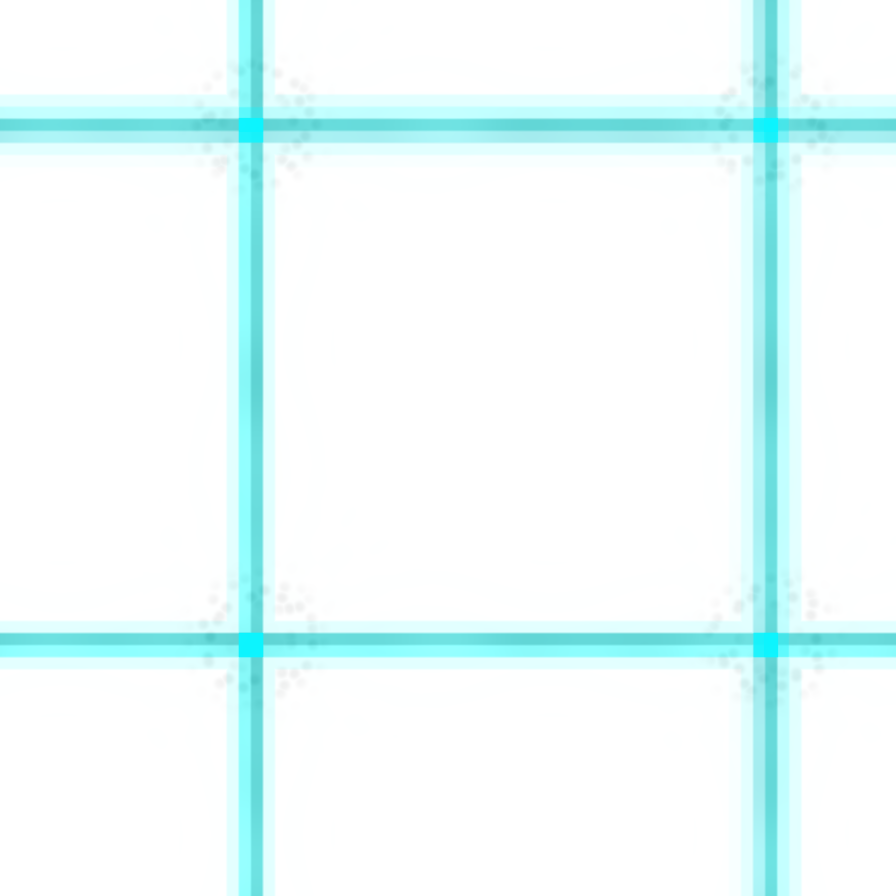
This pattern is drawn by a WebGL 1 fragment shader. Its source:

```glsl
precision highp float;

uniform vec2 u_resolution;

// Layout, in canvas units
const float PERIOD = 0.574;      // spacing of the grid lines
const float FIRST_LINE = 0.280;  // lower edge of the first line's core
const float BAND = 0.0135;       // width of one colour band
const float LEAD = 0.12;         // margin kept before each line
const float BLUR = 0.13;         // softness of band edges, in bands

// Variation
const float WEAR = 0.03;         // tone drift along a line
const float RIPPLE = 0.008;      // faint tint beside the lines
const float FLECK = 0.06;        // darkest speck near a crossing

const vec3 PAPER = vec3(1.0);
const vec3 HAZE = vec3(0.975, 1.0, 1.0);
const vec3 PALE = vec3(0.89, 1.0, 1.0);
const vec3 LIGHT = vec3(0.76, 1.0, 1.0);
const vec3 SHADE = vec3(0.66, 0.94, 0.95);
const vec3 BRIGHT = vec3(0.56, 1.0, 1.0);
const vec3 CORE = vec3(0.41, 0.86, 0.86);
const vec3 CROSSING = vec3(0.06, 0.96, 1.0);

vec2 hash2(vec2 p) {
  return fract(sin(vec2(dot(p, vec2(127.1, 311.7)), dot(p, vec2(269.5, 183.3)))) * 4375.5);
}

// Distance to the nearest scattered point
float cellular(vec2 p) {
  vec2 cell = floor(p);
  float nearest = 2.0;
  for (int j = -1; j <= 1; j++) {
    for (int i = -1; i <= 1; i++) {
      vec2 neighbour = cell + vec2(float(i), float(j));
      nearest = min(nearest, distance(p, neighbour + hash2(neighbour)));
    }
  }
  return nearest;
}

// Position across the nearest line, measured in bands from its core
float bandPosition(float p) {
  return (mod(p - FIRST_LINE + LEAD, PERIOD) - LEAD) / BAND;
}

// Alternate lines are crisp (0) and soft (1)
float lineSoftness(float p) {
  return mod(floor((p - FIRST_LINE + LEAD) / PERIOD), 2.0);
}

float edge(float t, float at, float blur) {
  return smoothstep(at - blur, at + blur, t);
}

// Colour steps across one line, from low to high coordinate
vec3 lineProfile(float t, float soft, float blur) {
  vec3 c = mix(PAPER, mix(PAPER, HAZE, soft), edge(t, -3.0, blur));
  c = mix(c, PALE, edge(t, -2.0, blur));
  c = mix(c, mix(BRIGHT, SHADE, soft), edge(t, -1.0, blur));
  c = mix(c, CORE, edge(t, 0.0, blur));
  c = mix(c, mix(PALE, LIGHT, soft), edge(t, 1.0, blur));
  c = mix(c, mix(PAPER, PALE, soft), edge(t, 2.0, blur));
  return mix(c, PAPER, edge(t, 3.0, blur));
}

float inkAmount(vec3 c) {
  return 1.0 - smoothstep(0.60, 0.87, c.r);
}

float drift(float along) {
  return sin(along * 17.0 + 1.0) * 0.6 + sin(along * 41.0) * 0.4;
}

void main() {
  vec2 uv = gl_FragCoord.xy / u_resolution;
  vec2 t = vec2(bandPosition(uv.x), bandPosition(uv.y));
  vec2 blur = max(vec2(BLUR), 0.6 / (u_resolution * BAND));

  vec3 vertical = lineProfile(t.x, lineSoftness(uv.x), blur.x);
  vec3 horizontal = lineProfile(t.y, lineSoftness(uv.y), blur.y);
  float inkV = inkAmount(vertical);
  float inkH = inkAmount(horizontal);

  // Slow tone drift along each line
  vertical += WEAR * inkV * drift(uv.y);
  horizontal += WEAR * inkH * drift(uv.x + 0.3);

  // Lines overlap; crossings glow
  vec3 color = min(vertical, horizontal);
  color = mix(color, CROSSING, inkV * inkH);

  // Faint ripples beside the lines
  vec2 reach = abs(t - 0.5);
  vec2 fade = exp(-reach * 0.22);
  vec2 wave = 0.5 + 0.5 * sin(reach * 1.9 + 2.0 * sin(uv.yx * 23.0));
  color -= RIPPLE * (fade.x * wave.x * vec3(1.0, 0.2, 0.4)
                   + fade.y * wave.y * vec3(1.0, 0.3, 0.2));

  // Specks gathered around crossings
  float ring = exp(-pow(length(reach) - 4.0, 2.0) * 0.5);
  float speck = 1.0 - smoothstep(0.1, 0.5, cellular(uv / (BAND * 1.4)));
  color -= FLECK * ring * speck * (1.0 - inkV * inkH);

  gl_FragColor = vec4(clamp(color, 0.0, 1.0), 1.0);
}
```
